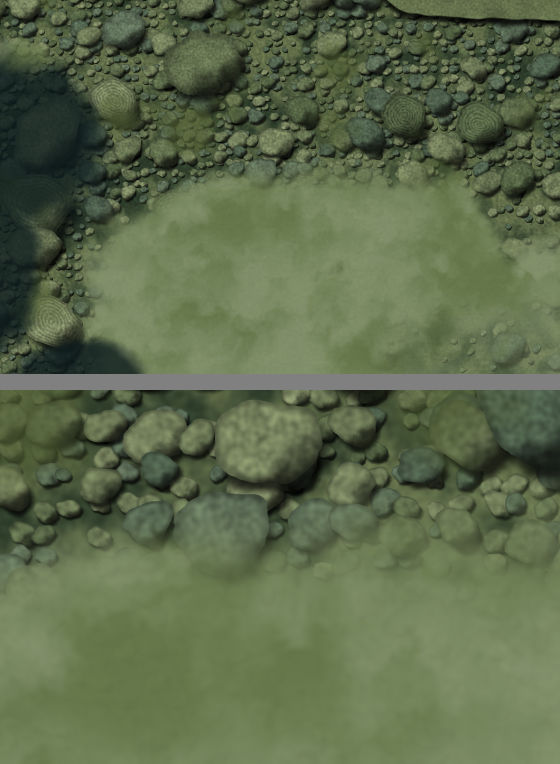
Top, the full canvas; bottom, a detail of the centre.
This texture is drawn by a Shadertoy shader. Its source:

```glsl
// A stony pond bed seen through shallow water: four sizes of faceted stones are
// scattered on jittered grids, then covered by soft clouds of green silt and
// darkened by a shadow on the left. Light falls from the upper left.

vec3 hash3(vec2 c) {
    vec3 v = fract(c.xyx * vec3(.1031, .1030, .0973));
    v += dot(v, v.yxz + 33.33);
    return fract((v.xxy + v.yzz) * v.zyx);
}

float gradientNoise(vec2 p) {
    vec2 i = floor(p), f = p - i;
    vec2 u = f * f * f * (f * (f * 6. - 15.) + 10.);
    vec2 e = vec2(0., 1.);
    float a = dot(hash3(i).xy * 2. - 1., f);
    float b = dot(hash3(i + e.yx).xy * 2. - 1., f - e.yx);
    float c = dot(hash3(i + e.xy).xy * 2. - 1., f - e.xy);
    float d = dot(hash3(i + e.yy).xy * 2. - 1., f - e.yy);
    return mix(mix(a, b, u.x), mix(c, d, u.x), u.y);
}

float fbm(vec2 p) {
    float sum = 0., amp = 1.;
    for (int k = 0; k < 4; k++) {
        sum += amp * gradientNoise(p);
        p = mat2(1.6, 1.2, -1.2, 1.6) * p + 7.3;
        amp *= .5;
    }
    return sum;
}

// Rounded six-sided outline: 1 on the rim, 0 in the middle
float stoneShape(vec2 q, float id) {
    float sum = 0.;
    for (int k = 0; k < 6; k++) {
        float angle = 1.047 * float(k) + id * 6.3;
        float reach = .72 + .3 * fract(id * 17.3 * float(k + 1));
        float s = max(dot(q, vec2(cos(angle), sin(angle))) / reach, 0.);
        s *= s * s;
        sum += s * s;
    }
    return pow(sum + 1e-9, 1. / 6.);
}

// Stones lie mostly on the upper bed and along the left bank
float rockiness(vec2 p) {
    return mix(.22, 1., max(smoothstep(.38, .55, p.y), 1. - smoothstep(.15, .3, p.x)));
}

vec3 scatterStones(vec3 col, vec2 p, float cell, float density, float seed) {
    vec2 g = p / cell + seed;
    float rough = fbm(g * 2.7);
    float grain = gradientNoise(p * 150.) + .6 * gradientNoise(p * 75. + seed);
    vec2 warped = g + .09 * vec2(rough, gradientNoise(g * 3.1 + 40.));
    for (int j = 1; j >= -1; j--)
    for (int i = -1; i <= 1; i++) {
        vec2 c = floor(g) + vec2(i, j);
        vec3 h = hash3(c + seed * 3.7), tint = hash3(c + seed + 91.);
        if (h.z > density * rockiness((c + .5 - seed) * cell)) continue;

        float radius = mix(.38, .64, tint.x), turn = (tint.y - .5) * 1.6;
        mat2 spin = mat2(cos(turn), sin(turn), -sin(turn), cos(turn));
        vec2 away = (warped - c - .5 - .55 * (h.xy - .5)) / radius;
        vec2 squash = vec2(1., 1.25);
        float d = stoneShape(spin * away * squash, h.x);

        // Cast shadow, falling to the lower right
        float shadowDist = stoneShape(spin * (away - vec2(.13, -.22)) * squash, h.x);
        col *= 1. - .72 * (1. - smoothstep(.78, 1.15, shadowDist));

        // Flat bright top, dark lower facet
        float facing = dot(away, normalize(vec2(-.5, .85))) + .35 * rough;
        float shade = mix(.38, 1.04, smoothstep(-.72, -.12, facing));
        shade *= 1. - .25 * smoothstep(.75, 1., d);
        vec3 stone = mix(vec3(.31, .37, .25), vec3(.47, .51, .37), tint.z);
        stone = mix(stone, vec3(.29, .37, .32), .6 * step(.7, h.y) * step(cell, .1));
        float ripple = .1 * sin(46. * d + 3. * rough) * step(.1, cell) * step(.6, tint.y);
        stone *= shade * (1. + .3 * grain + .22 * rough + ripple);

        float aa = 1.1 / (iResolution.y * cell * radius);
        col = mix(col, stone, 1. - smoothstep(1. - aa, 1. + aa, d));
    }
    return col;
}

void mainImage(out vec4 fragColor, in vec2 fragCoord) {
    vec2 p = fragCoord / iResolution.y;
    float broad = fbm(p * 4. + 3.), fine = fbm(p * 13. + 21.);

    // Bed and stones, small to large
    vec3 col = mix(vec3(.17, .23, .16), vec3(.39, .44, .29), smoothstep(-.5, .4, fine + broad));
    col *= 1. + .3 * gradientNoise(p * 120.);
    col = scatterStones(col, p, .025, .85, 5.);
    col = scatterStones(col, p, .047, .6, 13.);
    col = scatterStones(col, p, .095, .38, 29.);
    col = scatterStones(col, p, .195, .5, 47.);

    // Rock ledge along the top right, with a dark crack below
    float ledge = p.y - .955 + .05 * (p.x - 1.25) + .025 * broad;
    ledge -= .2 * (1. - smoothstep(.85, 1.1, p.x));
    col *= 1. - .8 * smoothstep(-.025, -.005, ledge);
    vec3 slab = vec3(.38, .43, .29) * (1. + .3 * fine + .25 * gradientNoise(p * 140.));
    col = mix(col, slab, smoothstep(-.002, .004, ledge));

    // Thin algae between the stones
    col = mix(col, vec3(.31, .37, .20), .65 * smoothstep(.12, .5, fbm(p * 5. + 60.)));

    // Silt cloud filling the lower middle
    float top = .42 + .13 * smoothstep(.2, .65, p.x) - .19 * smoothstep(1.2, 1.38, p.x);
    float inside = min(top - p.y, p.x - .23) + .07 * broad + .035 * fine;
    float cover = .96 * smoothstep(-.035, .06, inside);
    cover *= 1. - .5 * (1. - smoothstep(.04, .26, length((p - vec2(1.34, .03)) * vec2(.6, 1.2))));
    cover *= 1. - .55 * smoothstep(.36, .55, gradientNoise(p * 9. + 4.));
    float cloudDist = length((p - vec2(.03, .85)) * vec2(.7, 1.4)) + .03 * fine;
    cover = max(cover, .75 * (1. - smoothstep(.05, .09, cloudDist)));
    float billow = fbm(p * vec2(4.5, 6.) + .5 * vec2(broad, fine));
    vec3 silt = mix(vec3(.40, .47, .29), vec3(.51, .57, .42),
                    smoothstep(-.5, .4, billow + .25 * fine + .5 * (.3 - p.y)));
    silt *= 1. + .035 * gradientNoise(p * 110.);
    col = mix(col, silt, cover);

    // Shadow from the left bank
    float bank = length((p - vec2(.03, .61)) / vec2(.25, .23));
    bank = min(bank, length((p - vec2(.22, -.01)) / vec2(.17, .1)));
    bank = min(bank, length((p - vec2(-.02, .3)) / vec2(.13, .25)));
    float shadow = 1. - smoothstep(.8, 1.2, bank + .35 * broad + .12 * fine);
    col = mix(col, vec3(.045, .095, .1) + .14 * col, .92 * shadow);

    fragColor = vec4(clamp(col, 0., 1.), 1.);
}
```
